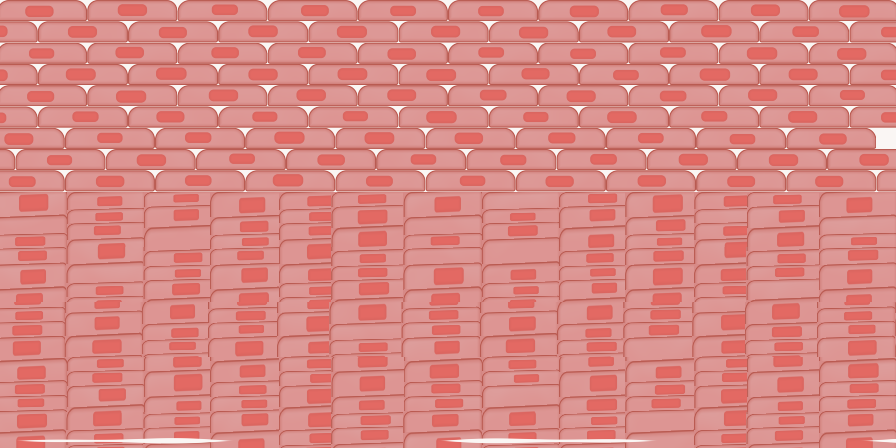
This pattern is drawn by a Shadertoy shader. Its source:

```glsl
// Layout, in canvas heights
const float ROWS = 9.0;             // brick-like rows in the upper band
const float ROW_PITCH = 0.0475;
const float BRICK_PITCH = 0.2013;
const float LOWER_TOP = 0.571;      // where the stacked columns begin
const float STACK_PITCH = 0.0408;
const float STACK_WIDTH = 0.178;
const float GROUP_PERIOD = 0.927;   // six columns, the last one half covered
const float GROUP_ORIGIN = 0.737;
const float COLUMN_START[6] = float[6](0.0, 0.161, 0.336, 0.508, 0.656, 0.810);
const float LINE_WIDTH = 0.0026;
const float RIM_WIDTH = 0.011;
const float OVERLAP = 0.012;
const vec2 NUCLEUS = vec2(0.031, 0.0125);

// Colours
const vec3 PAPER = vec3(0.98, 0.965, 0.955);
const vec3 BODY = vec3(0.865, 0.585, 0.575);
const vec3 PALE = vec3(0.865, 0.655, 0.65);
const vec3 RIM = vec3(0.82, 0.50, 0.48);
const vec3 OUTLINE = vec3(0.71, 0.33, 0.29);
const vec3 CORE = vec3(0.89, 0.40, 0.375);

float hash(vec2 p) {
    return fract(sin(dot(p, vec2(127.1, 311.7))) * 4375.85);
}

// Radii: top right, bottom right, top left, bottom left
float roundBox(vec2 p, vec2 halfSize, vec4 radii) {
    vec2 side = p.x > 0.0 ? radii.xy : radii.zw;
    float r = p.y > 0.0 ? side.x : side.y;
    vec2 q = abs(p) - halfSize + r;
    return min(max(q.x, q.y), 0.0) + length(max(q, 0.0)) - r;
}

float coverage(float d) {
    float px = 1.0 / iResolution.y;
    return 1.0 - smoothstep(-0.6 * px, 0.6 * px, d);
}

// Soft mottling from layered sines
float mottle(vec2 p) {
    return sin(p.x * 23.0 + 2.0 * sin(p.y * 17.0)) * 0.6
         + sin(p.y * 61.0 + 3.0 * sin(p.x * 31.0)) * 0.4;
}

vec3 paintMembrane(vec3 under, float d, float light) {
    vec3 body = mix(BODY, PALE, clamp(light, 0.0, 1.0));
    body = mix(RIM, body, smoothstep(0.0, RIM_WIDTH, -d));
    body = mix(body, OUTLINE, 0.85 * coverage(abs(d + 0.5 * LINE_WIDTH) - 0.5 * LINE_WIDTH));
    return mix(under, body, coverage(d));
}

vec3 paintNucleus(vec3 under, vec2 p, float roundness, vec2 seed) {
    p -= (vec2(hash(seed), hash(seed + 7.3)) - 0.5) * vec2(0.012, 0.004);
    vec2 size = NUCLEUS * (0.9 + 0.2 * hash(seed + 3.1));
    float d = roundBox(p, size, vec4(roundness * size.y));
    vec3 core = mix(CORE * 0.96, CORE, smoothstep(0.0, 0.007, -d));
    return mix(under, core, coverage(d) * 0.94);
}

// Upper band: staggered cells with rounded shoulders
vec3 brickCells(vec2 uv) {
    float depth = (1.0 - uv.y) / ROW_PITCH;
    float row = clamp(floor(depth), 0.0, ROWS - 1.0);
    float offset = 0.094 + 0.091 * mod(row, 2.0) - 0.05 * step(5.5, row);
    float id = floor((uv.x - offset) / BRICK_PITCH + 0.5);
    if (row == 6.0 && id > 9.5) return PAPER;

    vec2 seed = vec2(id, row);
    vec2 p = vec2(uv.x - offset - id * BRICK_PITCH, (row + 0.5 - depth) * ROW_PITCH);
    float shoulder = 0.021 + 0.007 * hash(seed + 1.7);
    float d = roundBox(p, vec2(BRICK_PITCH, ROW_PITCH) * 0.5,
                       vec4(shoulder, 0.006, shoulder, 0.006));
    float light = 0.12 + 0.12 * mottle(uv) + 5.0 * p.y;
    vec3 col = paintMembrane(PAPER, d, light);
    return paintNucleus(col, p, 0.85, seed);
}

// Lower band: overlapping flat cells stacked in uneven columns
vec3 stackedCells(vec2 uv) {
    float depth = (LOWER_TOP - uv.y) / STACK_PITCH;
    float nudge = 0.01 * (hash(vec2(floor(depth / 3.0), 4.0)) - 0.5);
    float across = uv.x - GROUP_ORIGIN + nudge;
    float group = floor(across / GROUP_PERIOD);
    across -= group * GROUP_PERIOD;
    float left = 0.0, column = 0.0;
    for (int i = 0; i < 6; i++) {
        if (across >= COLUMN_START[i]) {
            left = COLUMN_START[i];
            column = float(i) + 6.0 * group;
        }
    }
    float x = across - left;
    float phase = column * 2.1;
    float level = depth + 0.22 * (sin(depth * 1.5 + phase) - sin(phase))
                + 0.14 * x / STACK_WIDTH;
    float row = floor(level);
    vec2 seed = vec2(column, row + 20.0);
    vec2 p = vec2(x - 0.5 * STACK_WIDTH, (row + 0.5 - level) * STACK_PITCH);

    // Lower edges tuck under the next cell
    vec2 halfSize = vec2(STACK_WIDTH, STACK_PITCH + OVERLAP) * 0.5;
    float d = roundBox(p + vec2(0.0, 0.5 * OVERLAP), halfSize, vec4(0.012, 0.0, 0.019, 0.0));
    float light = 0.1 + 0.15 * mottle(uv) + 9.0 * p.y + 0.3 * (hash(seed) - 0.5);
    vec3 col = paintMembrane(mix(RIM, BODY, 0.5), d, light);
    if (hash(seed + 5.9) > 0.07)
        col = paintNucleus(col, p - vec2(0.007, -0.002), 0.45, seed);

    // Thin openings along the bottom
    float slit = 0.005 * sin(uv.x * 7.0 - 0.6) + 0.002 * sin(uv.x * 19.0);
    return mix(col, PAPER, coverage(abs(uv.y - 0.016) - slit));
}

void mainImage(out vec4 fragColor, in vec2 fragCoord) {
    vec2 uv = fragCoord / iResolution.y;
    vec3 col = uv.y > 1.0 - ROWS * ROW_PITCH ? brickCells(uv) : stackedCells(uv);
    fragColor = vec4(col, 1.0);
}
```
